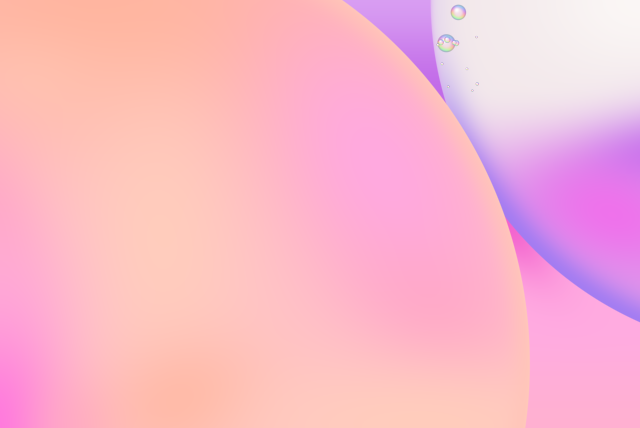
Give the GLSL for this background, as a Shadertoy shader.

```glsl
// Macro oil drops: a large peach-pink disc, a pearly violet lens and tiny beads.

#define DROP_CENTER vec2(0.195, 0.150)
#define DROP_RADIUS 1.043
#define LENS_CENTER vec2(1.830, 1.000)
#define LENS_RADIUS 0.824
#define DROP_RIM 0.040
#define LENS_RIM 0.050
#define BEAD_COUNT 11
#define BEAD_CLUSTER vec2(1.082, 0.850)
#define BEAD_SPREAD vec2(0.060, 0.070)

const vec3 PEACH    = vec3(1.00, 0.70, 0.61);
const vec3 CREAM    = vec3(1.00, 0.81, 0.73);
const vec3 BLUSH    = vec3(1.00, 0.77, 0.78);
const vec3 ROSE     = vec3(1.00, 0.64, 0.77);
const vec3 ORCHID   = vec3(1.00, 0.66, 0.88);
const vec3 MAGENTA  = vec3(1.00, 0.44, 0.88);
const vec3 LAVENDER = vec3(0.85, 0.62, 0.95);
const vec3 VIOLET   = vec3(0.76, 0.42, 0.91);
const vec3 INDIGO   = vec3(0.60, 0.47, 0.95);
const vec3 FUCHSIA  = vec3(0.94, 0.44, 0.92);
const vec3 PEARL    = vec3(0.95, 0.91, 0.92);

vec2 hash2(float n) {
    vec3 h = fract(vec3(n) * vec3(0.1031, 0.1030, 0.0973));
    h += dot(h, h.yzx + 33.33);
    return fract((h.xx + h.yz) * h.zy);
}

// Coverage of a shape from its signed distance, about one pixel soft.
float cover(float dist) {
    float soft = 0.8 / iResolution.y;
    return 1.0 - smoothstep(-soft, soft, dist);
}

// Blends a tilted soft ellipse of tint into the colour.
void glow(inout vec3 color, vec2 p, vec2 center, vec2 size, float tilt, vec3 tint, float amount) {
    vec2 d = p - center;
    vec2 axis = vec2(cos(tilt), sin(tilt));
    vec2 q = vec2(dot(d, axis), dot(d, vec2(-axis.y, axis.x))) / size;
    color = mix(color, tint, amount * exp(-dot(q, q)));
}

// Backdrop: lavender above, magenta in the gap, soft pink below.
vec3 backdrop(vec2 p) {
    vec3 color = mix(VIOLET, LAVENDER, smoothstep(0.78, 1.02, p.y));
    vec3 pink = mix(vec3(1.0, 0.69, 0.82), vec3(1.0, 0.67, 0.88), smoothstep(0.0, 0.25, p.y));
    color = mix(pink, color, smoothstep(0.42, 0.64, p.y));
    glow(color, p, vec2(1.18, 0.48), vec2(0.15, 0.07), -0.9, vec3(0.95, 0.36, 0.80), 0.9);
    return color;
}

vec3 dropColor(vec2 p, float depth) {
    vec3 color = BLUSH;
    // Warm areas
    glow(color, p, vec2(0.28, 0.97), vec2(0.75, 0.32), 0.0, PEACH, 0.95);
    glow(color, p, vec2(0.06, 0.82), vec2(0.18, 0.12), 0.0, CREAM, 0.35);
    glow(color, p, vec2(0.38, 0.45), vec2(0.20, 0.36), 0.0, CREAM, 0.80);
    // Cool left side
    glow(color, p, vec2(-0.02, 0.50), vec2(0.12, 0.22), 0.3, ROSE, 0.75);
    glow(color, p, vec2(0.00, 0.28), vec2(0.18, 0.22), 0.0, ORCHID, 0.55);
    glow(color, p, vec2(-0.01, 0.00), vec2(0.16, 0.24), 0.0, MAGENTA, 0.90);
    // Bottom
    glow(color, p, vec2(0.18, 0.00), vec2(0.11, 0.11), 0.0, ROSE, 0.55);
    glow(color, p, vec2(0.43, 0.06), vec2(0.19, 0.14), 0.3, PEACH, 0.75);
    // Diagonal plume
    glow(color, p, vec2(0.94, 0.50), vec2(0.44, 0.25), -1.10, ROSE, 0.65);
    glow(color, p, vec2(0.89, 0.61), vec2(0.34, 0.19), -1.05, ORCHID, 0.95);
    glow(color, p, vec2(1.01, 0.28), vec2(0.18, 0.13), -0.6, ROSE, 0.55);
    glow(color, p, vec2(1.00, 0.01), vec2(0.45, 0.15), 0.0, CREAM, 0.85);
    // Pale rim
    float rim = exp(-pow(depth / DROP_RIM, 2.0));
    color = mix(color, vec3(1.0, 0.77, 0.72), 0.80 * rim);
    return mix(color, CREAM, 0.5 * exp(-depth / 0.004));
}

vec3 lensColor(vec2 p, float depth) {
    vec3 color = mix(vec3(0.87, 0.60, 0.92), PEARL, smoothstep(0.48, 0.80, p.y));
    glow(color, p, vec2(1.50, 1.00), vec2(0.25, 0.18), 0.0, vec3(0.99, 0.98, 0.97), 0.8);
    glow(color, p, vec2(1.53, 0.64), vec2(0.22, 0.10), 0.25, vec3(0.75, 0.42, 0.93), 0.85);
    glow(color, p, vec2(1.43, 0.50), vec2(0.20, 0.12), -0.35, FUCHSIA, 0.95);
    // Blue-violet edge, strongest below
    float low = 1.0 - smoothstep(0.55, 0.95, p.y);
    float rim = exp(-pow(depth / LENS_RIM, 2.0));
    color = mix(color, INDIGO, rim * mix(0.12, 0.85, low));
    return mix(color, LAVENDER, 0.6 * exp(-depth / 0.006) * (1.0 - low));
}

// Glassy bead with an iridescent ring and a highlight.
void bead(inout vec3 color, vec2 p, vec2 center, float radius) {
    vec2 q = (p - center) / radius;
    float r = length(q);
    vec3 hue = 0.76 + 0.22 * cos(3.0 * q.y + q.x + vec3(0.3, 2.3, 4.4));
    vec3 body = mix(vec3(0.95, 0.86, 0.90), hue, smoothstep(0.30, 0.90, r));
    body = mix(body, vec3(0.63, 0.47, 0.68), 0.55 * smoothstep(0.75, 1.0, r));
    body = mix(body, vec3(1.0), exp(-9.0 * dot(q - vec2(-0.2, 0.3), q - vec2(-0.2, 0.3))));
    color = mix(color, body, 0.9 * cover((r - 1.0) * radius));
}

void mainImage(out vec4 fragColor, in vec2 fragCoord) {
    vec2 p = fragCoord / iResolution.y;
    float lens = length(p - LENS_CENTER) - LENS_RADIUS;
    float drop = length(p - DROP_CENTER) - DROP_RADIUS;

    vec3 color = mix(backdrop(p), lensColor(p, max(-lens, 0.0)), cover(lens));

    // Two large beads and a scattered cluster
    bead(color, p, vec2(1.071, 0.971), 0.018);
    bead(color, p, vec2(1.043, 0.899), 0.021);
    for (int i = 0; i < BEAD_COUNT; i++) {
        vec2 h = hash2(float(i) + 7.0);
        float size = mix(0.002, 0.008, fract(h.x * 7.0 + h.y * 5.0));
        bead(color, p, BEAD_CLUSTER + (2.0 * h - 1.0) * BEAD_SPREAD, size);
    }

    color = mix(color, dropColor(p, max(-drop, 0.0)), cover(drop));
    fragColor = vec4(color, 1.0);
}
```
